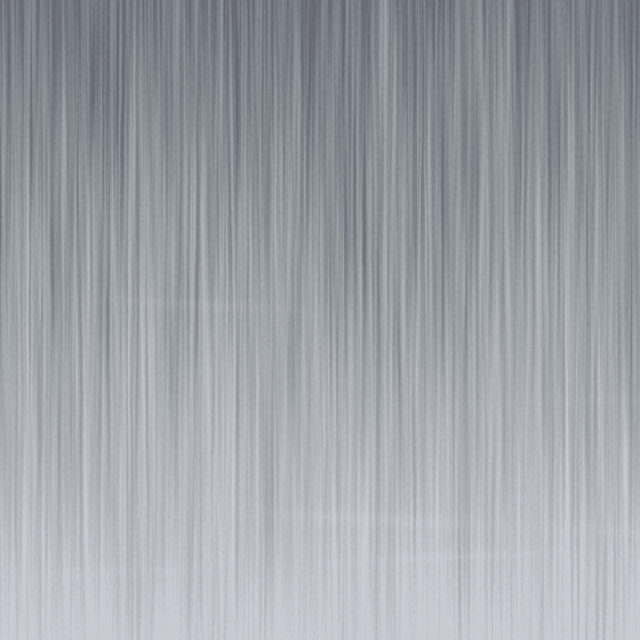
A Shadertoy shader for this texture:

```glsl
// Brushed steel: fine vertical streaks on a grey sheet that brightens downwards.

const vec3 DARK_STEEL  = vec3(0.440, 0.454, 0.486);
const vec3 MID_STEEL   = vec3(0.597, 0.617, 0.635);
const vec3 LIGHT_STEEL = vec3(0.748, 0.761, 0.788);

// Random unit gradient for a lattice corner
vec2 cornerGradient(vec2 cell) {
    float h = fract(sin(dot(cell, vec2(127.1, 311.7))) * 43758.5);
    float angle = 6.2832 * h;
    return vec2(cos(angle), sin(angle));
}

// Gradient noise, roughly -0.7 to 0.7
float gradientNoise(vec2 p) {
    vec2 cell = floor(p);
    vec2 f = p - cell;
    vec2 u = f * f * f * (f * (f * 6.0 - 15.0) + 10.0);
    vec2 e = vec2(0.0, 1.0);
    float a = dot(cornerGradient(cell), f);
    float b = dot(cornerGradient(cell + e.yx), f - e.yx);
    float c = dot(cornerGradient(cell + e.xy), f - e.xy);
    float d = dot(cornerGradient(cell + e.yy), f - e.yy);
    return mix(mix(a, b, u.x), mix(c, d, u.x), u.y);
}

// Noise stretched along y; a shift per column staggers the streak ends
float streakLayer(vec2 uv, float across, float along, float seed) {
    float stagger = 2.5 * gradientNoise(vec2(uv.x * across * 0.3, seed + 0.4));
    return gradientNoise(vec2(uv.x * across, uv.y * along + stagger) + seed);
}

// Dark, crisp scratches cut from the peaks of a streak layer
float scratchLayer(vec2 uv, float across, float along, float seed) {
    return smoothstep(0.13, 0.36, streakLayer(uv, across, along, seed));
}

// Soft streaks, then long and short dark scratches that gather in clumps
float brushedStreaks(vec2 uv) {
    float wobble = 0.0009 * gradientNoise(uv * vec2(60.0, 14.0) + 4.3);
    vec2 p = uv + vec2(wobble, 0.0);
    float sum = 0.34 * streakLayer(p, 21.0, 1.6, 3.7)
              + 0.42 * streakLayer(p, 70.0, 1.2, 17.3)
              + 0.60 * streakLayer(p, 128.0, 2.4, 41.9)
              + 0.70 * streakLayer(p, 215.0, 4.5, 73.1);
    float clump = 0.75 + 0.9 * gradientNoise(uv * vec2(11.0, 1.6) + 31.6);
    float scratch = 0.9 * scratchLayer(p, 88.0, 0.5, 97.6)
                  + 0.8 * scratchLayer(p, 132.0, 1.1, 58.2)
                  + 0.6 * scratchLayer(p, 165.0, 3.0, 85.4);
    return sum + 0.20 - 0.46 * clump * scratch;
}

// Faint pale bands, almost level, fading in and out across the sheet
float paleScuffs(vec2 uv) {
    float total = 0.0;
    for (int i = 0; i < 5; i++) {
        float k = float(i);
        float centre = 0.12 + 0.105 * k + 0.04 * sin(k * 4.1);
        float tilt = 0.05 * sin(k * 2.3 + 2.0);
        float offset = uv.y - centre - tilt * (uv.x - 0.5);
        float halfWidth = 0.007 + 0.003 * sin(k * 1.7);
        float band = exp(-offset * offset / (halfWidth * halfWidth));
        float fade = smoothstep(-0.1, 0.4, gradientNoise(vec2(uv.x * 2.2, k * 5.37)));
        total += band * fade;
    }
    return total;
}

// Steel colour for a tone from 0 (dark) to 1 (light)
vec3 steelColour(float tone) {
    vec3 shade = mix(DARK_STEEL, MID_STEEL, tone * 2.0);
    vec3 shine = mix(MID_STEEL, LIGHT_STEEL, tone * 2.0 - 1.0);
    return tone < 0.5 ? shade : shine;
}

void mainImage(out vec4 fragColor, in vec2 fragCoord) {
    vec2 uv = fragCoord / iResolution.xy;

    // Broad light falloff with soft clouding
    float cloud = gradientNoise(uv * vec2(3.0, 2.0) + 8.4)
                + 0.7 * gradientNoise(uv * vec2(7.0, 4.0) + 15.2);
    float tone = 1.07 - 1.04 * uv.y + 0.08 * cloud;

    // Streaks, stronger towards the dark end
    float strength = mix(0.28, 0.48, smoothstep(0.0, 0.65, uv.y));
    tone += strength * brushedStreaks(uv);

    // Pale scuffs and fine grain
    tone += 0.07 * paleScuffs(uv);
    tone += 0.08 * gradientNoise(uv * vec2(190.0, 160.0) + 21.7);

    fragColor = vec4(steelColour(clamp(tone, -0.12, 1.12)), 1.0);
}
```
